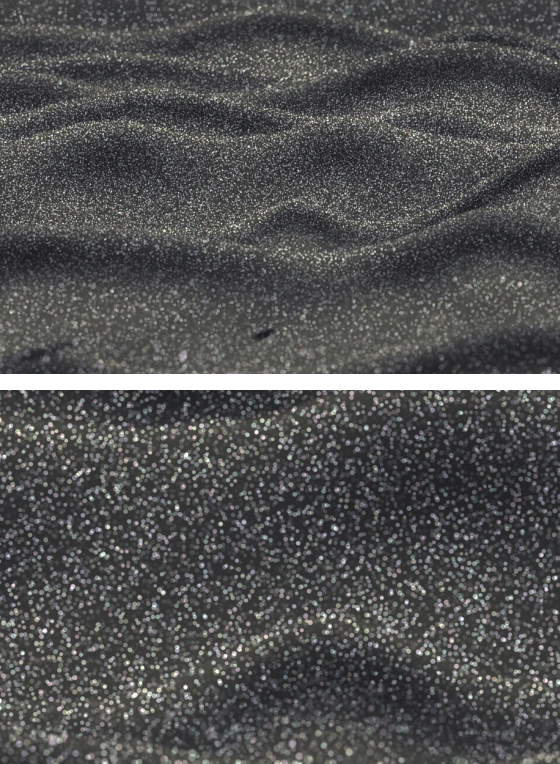
Top, the full canvas; bottom, a detail of the centre.
Write a Shadertoy shader that draws this texture.

```glsl
const float FINEST_GRAIN = 0.0042;
const vec3 COOL_SHADOW = vec3(0.98, 0.99, 1.04);
const vec3 WARM_LIGHT = vec3(1.015, 1.01, 0.96);

vec3 hash3(vec2 cell) {
    vec3 q = fract(cell.xyx * vec3(0.1031, 0.1030, 0.0973));
    q += dot(q, q.yxz + 33.33);
    return fract((q.xxy + q.yzz) * q.zyx);
}

// Width of a grain after lens blur; sharp near the middle of the field
float blurSize(float ground) {
    return FINEST_GRAIN + 0.036 * max(abs(ground - 0.54) - 0.08, 0.0);
}

// Scattered tinted discs; a high rarity leaves only a few bright ones
vec3 discs(vec2 p, float size, float rarity, float seed) {
    vec2 q = p / size + seed * 17.3;
    vec2 cell = floor(q);
    float edge = max(0.18, 0.7 / (iResolution.y * size));
    vec3 sum = vec3(0.0);
    for (int j = -1; j <= 1; j++) {
        for (int i = -1; i <= 1; i++) {
            vec2 id = cell + vec2(i, j);
            vec3 rnd = hash3(id);
            float light = pow(rnd.z, rarity);
            float radius = 0.36 + 0.18 * rnd.x;
            float dist = length(q - id - rnd.xy);
            float cover = 1.0 - smoothstep(radius - edge, radius + edge, dist);
            vec3 tint = 1.0 + 0.08 * cos(6.283 * (rnd.y * 3.0 + vec3(0.0, 0.33, 0.67)));
            sum += light * cover * tint;
        }
    }
    return sum;
}

// Blends two fixed disc sizes so grains grow smoothly with blur
vec3 grains(vec2 p, float size, float rarity, float seed) {
    float level = max(log2(size / FINEST_GRAIN) / 0.6, 0.0);
    float i = floor(level);
    vec3 small = discs(p, FINEST_GRAIN * exp2(0.6 * i), rarity, seed + i);
    vec3 large = discs(p, FINEST_GRAIN * exp2(0.6 * i + 0.6), rarity, seed + i + 1.0);
    return mix(small, large, fract(level));
}

// hump = centre, width, height
float bump(float x, vec3 hump) {
    float t = (x - hump.x) / hump.y;
    return hump.z * exp(-t * t);
}

float ripple(vec2 p) {
    return sin(p.x * 9.0 + 2.0 * sin(p.y * 13.0 + p.x * 3.0))
         + 0.6 * sin(p.x * 21.0 - p.y * 34.0 + 1.5 * sin(p.x * 11.0));
}

// Paints one dune over those behind it; sand = shade, ground depth
void dune(inout vec2 sand, vec2 p, float base, float faceSize, vec3 humpA, vec3 humpB) {
    float lift = bump(p.x, humpA) + bump(p.x, humpB);
    float crest = base + lift + 0.003 * ripple(vec2(p.x * 1.7, base * 5.0));
    float depth = crest - p.y;
    float soft = 0.003 + 0.4 * blurSize(p.y);
    float mask = smoothstep(-soft, soft, depth);
    float rim = exp(-max(depth, 0.0) / (0.012 + soft));
    float t = (depth - faceSize) / (faceSize * 0.85);
    float face = exp(-t * t) * mix(0.4, 1.0, smoothstep(0.0, 0.1, lift));
    float shade = 0.36 + 0.10 * rim - 0.18 * face;
    sand = mix(sand, vec2(shade, p.y - 0.5 * lift), mask);
}

// Soft slanted dark dent
float dent(vec2 p, vec2 centre, vec2 size, float slope) {
    vec2 d = p - centre;
    d.y -= slope * d.x;
    return exp(-pow(dot(d / size, d / size), 2.0));
}

void mainImage(out vec4 fragColor, in vec2 fragCoord) {
    vec2 p = fragCoord / iResolution.y;

    // Dunes from far to near
    vec2 sand = vec2(0.29, p.y);
    dune(sand, p, 0.88, 0.05, vec3(0.75, 0.30, 0.10), vec3(0.10, 0.25, 0.05));
    dune(sand, p, 0.79, 0.045, vec3(0.30, 0.35, 0.07), vec3(1.30, 0.30, 0.14));
    dune(sand, p, 0.74, 0.07, vec3(1.23, 0.40, 0.15), vec3(0.05, 0.20, 0.075));
    dune(sand, p, 0.66, 0.05, vec3(0.42, 0.38, 0.10), vec3(1.15, 0.15, 0.05));
    dune(sand, p, 0.615, 0.11, vec3(0.31, 0.20, 0.065), vec3(0.93, 0.22, 0.07));
    dune(sand, p, 0.385, 0.05, vec3(0.79, 0.13, 0.08), vec3(1.55, 0.32, 0.25));
    dune(sand, p, 0.30, 0.085, vec3(0.15, 0.55, 0.10), vec3(1.34, 0.28, 0.145));
    dune(sand, p, 0.0, 0.08, vec3(1.50, 0.50, 0.15), vec3(0.10, 0.20, 0.08));

    float shade = sand.x + 0.016 * ripple(p);
    shade *= 1.0 - 0.65 * dent(p, vec2(0.705, 0.105), vec2(0.028, 0.011), 0.35);
    shade *= 1.0 - 0.40 * dent(p, vec2(0.12, 0.06), vec2(0.085, 0.016), 0.25);

    // Grain texture and rare glints
    float size = blurSize(sand.y);
    float blur = smoothstep(0.005, 0.018, size);
    vec3 body = grains(p, size * 0.6, 1.8, 1.0);
    vec3 glints = grains(p, size, 28.0, 9.0);
    vec3 tone = mix(COOL_SHADOW, WARM_LIGHT, smoothstep(0.22, 0.40, shade));
    vec3 color = shade * tone * (mix(0.67, 0.80, blur) + mix(1.35, 0.75, blur) * body);
    color += mix(0.34, 0.28, blur) * glints * smoothstep(0.08, 0.3, shade);

    fragColor = vec4(color, 1.0);
}
```
